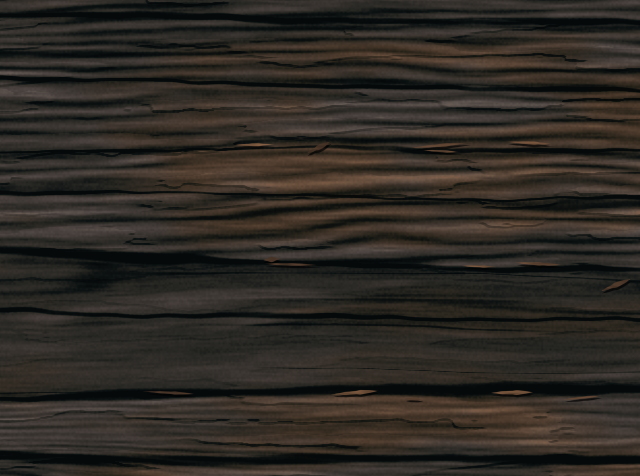
A WebGL 2 fragment shader for this texture:

```glsl
#version 300 es
precision highp float;
// Dark weathered timber: furrowed horizontal grain, open seams and loose splinters.
uniform vec2 u_resolution;
out vec4 fragColor;

float hash(vec2 p) {
  vec3 q = fract(vec3(p.xyx) * 0.1031);
  q += dot(q, q.yzx + 33.33);
  return fract((q.x + q.y) * q.z);
}

float noise(vec2 p) {
  vec2 i = floor(p), f = fract(p);
  f = f * f * (3.0 - 2.0 * f);
  return mix(mix(hash(i), hash(i + vec2(1, 0)), f.x),
             mix(hash(i + vec2(0, 1)), hash(i + vec2(1, 1)), f.x), f.y);
}

float fbm(vec2 p) {
  float sum = 0.0, amp = 0.5;
  for (int i = 0; i < 4; i++) {
    sum += amp * noise(p);
    p = p * 2.03 + 17.0;
    amp *= 0.5;
  }
  return sum / 0.9375;
}

// Signed noise, stretched along the grain
float streak(vec2 p, vec2 freq) {
  return noise(p * freq + freq.yx) - 0.5;
}

// Rounded ridges with narrow valleys, -1 to 1
float furrows(vec2 p, float freq) {
  float phase = p.y * freq + 2.4 * noise(p * vec2(0.9, 6.0)) + 0.7 * noise(p * vec2(5.0, 30.0));
  float wave = 0.5 + 0.5 * sin(6.2832 * phase);
  return 2.0 * pow(wave, 0.8) - 1.0;
}

// Torn flakes of wood with crisp, ragged ends
float flakes(vec2 p) {
  float ragged = 0.35 * noise(p * vec2(30.0, 190.0));
  return smoothstep(0.58, 0.63, noise(vec2(p.x * 4.5 + ragged, p.y * 46.0 + ragged)));
}

// Darkness of a long opening; seam = height, slope, width
float seamShade(vec2 p, vec3 seam, float px) {
  float wave = 0.016 * (noise(vec2(p.x * 3.0, seam.x * 90.0)) - 0.5)
             + 0.006 * (noise(vec2(p.x * 17.0, seam.x * 70.0)) - 0.5);
  float d = abs(p.y - seam.x - seam.y * p.x - wave);
  float w = seam.z * (0.1 + 1.3 * noise(vec2(p.x * 3.5, seam.x * 50.0)));
  float core = 1.0 - smoothstep(w * 0.4, w * 1.1 + px, d);
  return core + 0.4 * exp(-d / (seam.z * 2.2));
}

// Coverage of a tapered sliver centred at c
float splinter(vec2 p, vec2 c, float angle, float halfLen, float thick, float px) {
  vec2 q = p - c;
  q = vec2(q.x * cos(angle) + q.y * sin(angle), q.y * cos(angle) - q.x * sin(angle));
  float along = q.x / halfLen;
  float width = thick * (1.0 - along * along) * (0.6 + 0.8 * noise(vec2(q.x * 90.0, c.y * 80.0)));
  return smoothstep(px * 0.7, -px * 0.7, abs(q.y) - width);
}

// Charcoal to pale tan
vec3 woodTone(float t) {
  vec3 tones[7] = vec3[7](vec3(0.02, 0.035, 0.04), vec3(0.05, 0.07, 0.07),
    vec3(0.15, 0.15, 0.13), vec3(0.22, 0.20, 0.18), vec3(0.29, 0.26, 0.24),
    vec3(0.38, 0.34, 0.31), vec3(0.49, 0.40, 0.35));
  t = clamp(t + 1.0, 0.0, 5.999);
  int i = int(t);
  return mix(tones[i], tones[i + 1], t - float(i));
}

void main() {
  float px = 1.0 / u_resolution.y;
  vec2 p = gl_FragCoord.xy * px;
  vec2 g = p + vec2(0.0, 0.018 * (noise(p * vec2(1.6, 4.0)) - 0.5) + 0.005 * (noise(p * vec2(8.0, 25.0)) - 0.5));

  // Regions: furrowed top, smooth middle board, fine-grained bottom
  float upper = smoothstep(0.465, 0.485, g.y + 0.035 * p.x);
  float lower = 1.0 - smoothstep(0.155, 0.17, g.y - 0.015 * p.x);
  float smoothBoard = 1.0 - max(upper, lower);

  // Fibres shared by all regions
  float fibre = 0.9 * streak(g, vec2(5.0, 120.0)) + 0.7 * streak(g, vec2(16.0, 210.0));
  float broad = 2.0 * (fbm(g * vec2(1.6, 11.0)) - 0.5);
  float flake = flakes(g);
  float flakeShadow = max(flakes(g + vec2(0.002, 0.005)) - flake, 0.0);

  float depth = 0.7 + 0.8 * noise(g * vec2(2.2, 14.0));
  float ridged = 1.55 + depth * furrows(g, 31.0) + 1.3 * streak(g, vec2(2.5, 62.0)) + 1.4 * fibre;
  float fine = 1.9 + 0.55 * furrows(g, 58.0) + 1.2 * streak(g, vec2(2.0, 80.0)) + 1.5 * fibre;
  float relief = 0.55 * flake - 1.1 * flakeShadow;

  // Smooth board: pale slanted patches and thin checks
  float patches = smoothstep(0.56, 0.72, fbm(vec2(g.x * 1.7, (g.y - 0.07 * g.x) * 15.0) + 5.0));
  float checks = 1.0 - smoothstep(0.0, 0.05, abs(streak(g, vec2(1.2, 24.0))));
  checks *= smoothstep(0.4, 0.65, noise(g * vec2(3.0, 18.0)));
  float board = 1.35 + 1.3 * patches + 0.9 * fibre + 0.8 * streak(g, vec2(2.0, 50.0)) - 1.3 * checks;

  float tone = upper * ridged + lower * fine + smoothBoard * board;
  tone += broad + relief * mix(1.0, 0.35, smoothBoard);

  // Long seams
  vec3 seams[8] = vec3[8](vec3(0.968, -0.008, 0.007), vec3(0.83, -0.012, 0.004),
    vec3(0.68, 0.006, 0.004), vec3(0.60, -0.015, 0.006), vec3(0.475, -0.035, 0.010),
    vec3(0.345, -0.012, 0.005), vec3(0.162, 0.015, 0.011), vec3(0.04, -0.008, 0.009));
  for (int i = 0; i < 8; i++) tone -= 2.4 * seamShade(p, seams[i], px);

  // Surface grit and warm stains
  tone += 0.45 * (noise(p * 230.0) - 0.5);
  vec3 color = woodTone(tone);
  float warm = smoothstep(0.45, 0.75, fbm(g * vec2(2.2, 9.0) + 31.0)) * (1.0 - 0.4 * smoothBoard);
  color *= mix(vec3(0.99, 0.99, 1.02), vec3(1.16, 0.98, 0.82), warm);

  // Loose splinters gathered along three levels, each with a shadow
  for (int i = 0; i < 15; i++) {
    float k = float(i);
    vec2 c = vec2(0.3 + 1.05 * hash(vec2(k, 3.0)), 0.17 + 0.26 * mod(k, 3.0) + 0.07 * (hash(vec2(k, 7.0)) - 0.5));
    float turn = hash(vec2(k, 11.0)) - 0.5;
    float angle = 0.3 * turn + 20.0 * pow(turn, 5.0);
    float halfLen = 0.015 + 0.05 * hash(vec2(k, 19.0));
    float thick = 0.002 + 0.0025 * hash(vec2(k, 23.0));
    color *= 1.0 - 0.7 * splinter(p + vec2(-0.002, 0.005), c, angle, halfLen, thick, px);
    vec3 tan_ = mix(vec3(0.28, 0.20, 0.15), vec3(0.52, 0.37, 0.26), hash(vec2(k, 29.0)));
    tan_ *= 0.8 + 0.4 * noise(p * vec2(40.0, 260.0));
    color = mix(color, tan_, 0.9 * splinter(p, c, angle, halfLen, thick, px));
  }
  fragColor = vec4(color, 1.0);
}
```
